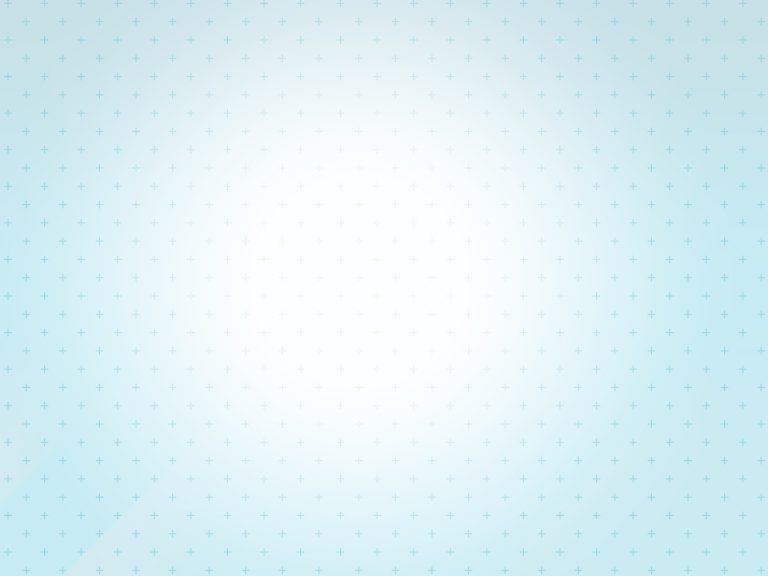
A Shadertoy shader for this background:

```glsl
// Pale blue backdrop with a soft white glow, faint diagonal panels and a staggered grid of plus signs.

const vec3 GLOW_WHITE = vec3(0.992, 0.996, 1.0);
const vec3 EDGE_TOP   = vec3(0.780, 0.882, 0.908);
const vec3 EDGE_CYAN  = vec3(0.780, 0.922, 0.956);
const vec3 PANEL_GREY = vec3(0.850, 0.918, 0.940);
const vec3 PLUS_TEAL  = vec3(0.540, 0.820, 0.875);
const vec3 PLUS_GREY  = vec3(0.890, 0.920, 0.930);

const vec2 GLOW_CENTRE = vec2(0.625, 0.515);
const vec2 GRID_ORIGIN = vec2(0.0139, 0.9306);
const vec2 GRID_STEP   = vec2(0.0635, 0.03175);
const float SEAM_X     = 0.571;
const float SEAM_SHIFT = 0.0058;

// Colour of the outer field: grey at the top, cyan from the middle down.
vec3 edgeColor(float height) {
    return mix(EDGE_CYAN, EDGE_TOP, smoothstep(0.5, 1.0, height));
}

// Smooth mask of the half plane where dot(p, normal) exceeds offset.
float halfPlane(vec2 p, vec2 normal, float offset, float softness) {
    return smoothstep(-softness, softness, dot(p, normalize(normal)) - offset);
}

// Coverage of an axis-aligned box centred on the origin.
float boxMask(vec2 p, vec2 halfSize, float pixel) {
    vec2 cover = clamp((halfSize - abs(p)) / pixel + 0.5, 0.0, 1.0);
    return cover.x * cover.y;
}

// Plus sign made of two crossed bars.
float plusMask(vec2 p, float arm, float thickness, float pixel) {
    float across = boxMask(p, vec2(arm, thickness), pixel);
    float upright = boxMask(p, vec2(thickness, arm), pixel);
    return max(across, upright);
}

// Every other row moves half a column; the right part is shifted at the seam.
vec2 staggeredCell(vec2 p) {
    vec2 q = p - GRID_ORIGIN;
    q.x -= SEAM_SHIFT * step(SEAM_X, p.x);
    float row = floor(q.y / GRID_STEP.y + 0.5);
    q.x -= 0.5 * GRID_STEP.x * mod(row, 2.0);
    q.y -= row * GRID_STEP.y;
    q.x -= GRID_STEP.x * floor(q.x / GRID_STEP.x + 0.5);
    return q;
}

void mainImage(out vec4 fragColor, in vec2 fragCoord) {
    vec2 p = fragCoord / iResolution.y;
    float pixel = 1.0 / iResolution.y;

    // Radial glow with barely visible rings
    float radius = length(p - GLOW_CENTRE);
    float rings = 0.0015 * sin(radius * 150.0);
    float fade = smoothstep(0.14, 0.68, radius + rings);
    vec3 outer = edgeColor(p.y);

    // Diagonal panels in the lower corners and at the left side
    float cornerLeft = halfPlane(p, vec2(1.0, -1.0), 0.076, 0.003)
                     * (1.0 - smoothstep(0.15, 0.42, p.x));
    float sideLeft = halfPlane(p, vec2(-1.0, 1.0), 0.087, 0.004)
                   * (1.0 - smoothstep(0.02, 0.14, p.x))
                   * (1.0 - smoothstep(0.22, 0.45, p.y));
    float cornerRight = halfPlane(p, vec2(1.0, -1.0), 0.604, 0.006)
                      * (1.0 - smoothstep(0.2, 0.5, p.y));
    outer = mix(outer, PANEL_GREY, 0.7 * cornerLeft);
    outer = mix(outer, PANEL_GREY, 0.5 * sideLeft);
    outer = mix(outer, PANEL_GREY, 0.25 * cornerRight);
    vec3 color = mix(GLOW_WHITE, outer, fade);

    // Plus signs, paler inside the glow
    float plus = plusMask(staggeredCell(p), 0.0066, 0.0009, pixel);
    float tint = smoothstep(0.15, 0.6, radius);
    vec3 plusColor = mix(PLUS_GREY, PLUS_TEAL, tint);
    color = mix(color, plusColor, plus * mix(0.5, 0.8, tint));

    fragColor = vec4(color, 1.0);
}
```
